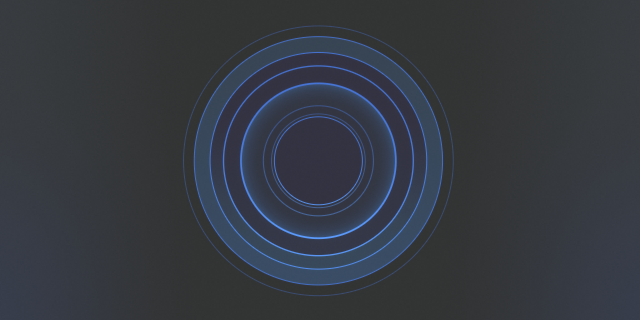
Reproduce this background procedurally as a Shadertoy shader.

```glsl
const int RING_COUNT = 8;

// Each ring: radius, half width, strength
const vec3 RINGS[RING_COUNT] = vec3[](
    vec3(0.4215, 0.0010, 0.50), vec3(0.3880, 0.0015, 0.80),
    vec3(0.3385, 0.0016, 0.85), vec3(0.2965, 0.0021, 0.85),
    vec3(0.2420, 0.0028, 0.90), vec3(0.1720, 0.0017, 0.42),
    vec3(0.1465, 0.0015, 0.42), vec3(0.1375, 0.0014, 0.90));

float hash(vec2 cell) {
    vec3 q = fract(cell.xyx * 0.1031);
    q += dot(q, q.yzx + 33.33);
    return fract((q.x + q.y) * q.z);
}

// Antialiased coverage of a disc
float disc(float dist, float radius, float pixel) {
    return clamp((radius - dist) / pixel + 0.5, 0.0, 1.0);
}

// Circle outline that keeps its weight when thinner than a pixel
float outline(float dist, float radius, float halfWidth, float pixel) {
    float drawn = max(halfWidth, 0.5 * pixel);
    float cover = clamp((drawn - abs(dist - radius)) / pixel + 0.5, 0.0, 1.0);
    return cover * halfWidth / drawn;
}

vec3 backdrop(vec2 p) {
    float side = smoothstep(0.35, 1.05, abs(p.x));
    float low = smoothstep(0.25, -0.5, p.y);
    vec3 color = mix(vec3(0.197, 0.202, 0.202), vec3(0.220, 0.235, 0.250), side);
    return color + vec3(-0.003, 0.005, 0.045) * side * low;
}

void mainImage(out vec4 fragColor, in vec2 fragCoord) {
    float pixel = 1.0 / iResolution.y;
    vec2 p = (fragCoord - 0.5 * iResolution.xy) * pixel;
    vec2 fromCenter = p - vec2(-0.005, -0.0025);
    float dist = length(fromCenter);
    float below = 0.5 - 0.5 * fromCenter.y / max(dist, 0.001);

    vec3 plum = vec3(0.200, 0.198, 0.258);
    vec3 slate = vec3(0.220, 0.285, 0.355);
    vec3 color = backdrop(p);

    // Nested bands, from the outside in
    vec3 outerBand = mix(vec3(0.218, 0.268, 0.325), vec3(0.225, 0.300, 0.395), below);
    color = mix(color, outerBand, disc(dist, 0.388, pixel));
    vec3 middleBand = mix(plum, slate, smoothstep(0.25, 1.0, below));
    color = mix(color, middleBand, disc(dist, 0.3385, pixel));
    vec3 innerBand = mix(plum, vec3(0.205, 0.220, 0.280), below * below);
    color = mix(color, innerBand, disc(dist, 0.2965, pixel));

    // Bowl lit along its rim, with a flat core
    float rim = exp(-max(0.242 - dist, 0.0) / 0.026);
    vec3 bowl = mix(vec3(0.200, 0.205, 0.245), vec3(0.225, 0.310, 0.435), rim);
    color = mix(color, bowl, disc(dist, 0.242, pixel));
    color = mix(color, plum, disc(dist, 0.1375, pixel));

    // Luminous outlines, paler toward the bottom
    for (int i = 0; i < RING_COUNT; i++) {
        vec3 ring = RINGS[i];
        float paleness = below * below * smoothstep(0.40, 0.30, ring.x);
        vec3 lineColor = mix(vec3(0.27, 0.44, 0.80), vec3(0.36, 0.61, 0.98), paleness);
        float line = outline(dist, ring.x, ring.y, pixel);
        color = mix(color, lineColor, line * ring.z);
        float halo = exp(-abs(dist - ring.x) / (1.5 * ring.y));
        color += 0.10 * halo * ring.z * vec3(0.15, 0.40, 0.90);
    }

    // Faint grain
    color += 0.006 * (hash(floor(p * 256.0) + 512.0) - 0.5);
    fragColor = vec4(color, 1.0);
}
```
